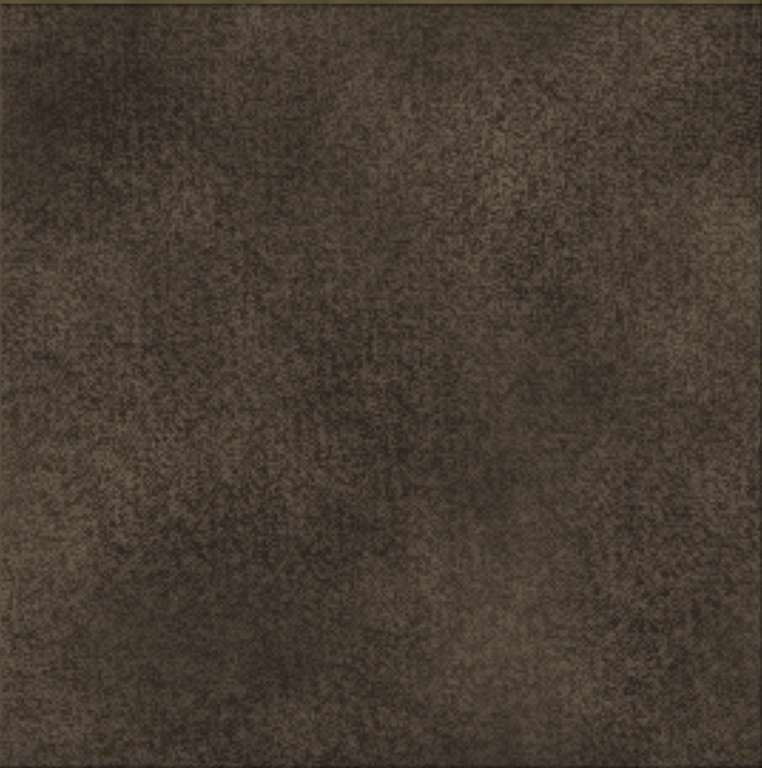
A WebGL 1 fragment shader for this texture:

```glsl
precision highp float;
// A dark brown stone tile: soft clouds of fractal noise carry a fine mottled
// grain, crossed by a few faint scratches and framed by worn tile edges.
// One tone value is built up in layers and then mapped to a brown ramp.

uniform vec2 u_resolution;

float hash(vec2 p) {
  return fract(sin(dot(p, vec2(127.1, 311.7))) * 43758.5453);
}

float noise(vec2 p) {
  vec2 cell = floor(p);
  vec2 f = fract(p);
  f = f * f * (3.0 - 2.0 * f);
  float low = mix(hash(cell), hash(cell + vec2(1.0, 0.0)), f.x);
  float high = mix(hash(cell + vec2(0.0, 1.0)), hash(cell + vec2(1.0, 1.0)), f.x);
  return mix(low, high, f.y);
}

// Fractal noise, turned at each octave to hide the lattice
float clouds(vec2 p) {
  float sum = 0.0;
  float total = 0.0;
  float amplitude = 1.0;
  for (int i = 0; i < 6; i++) {
    sum += amplitude * noise(p);
    total += amplitude;
    amplitude *= 0.62;
    p = mat2(1.6, 1.2, -1.2, 1.6) * p + 17.3;
  }
  return sum / total;
}

float segmentDistance(vec2 p, vec2 a, vec2 b) {
  vec2 along = b - a;
  float h = clamp(dot(p - a, along) / dot(along, along), 0.0, 1.0);
  return length(p - a - along * h);
}

// Short, broken hairlines at random places and angles
float scratches(vec2 p) {
  float mark = 0.0;
  for (int i = 0; i < 9; i++) {
    float id = float(i);
    vec2 start = vec2(hash(vec2(id, 3.0)), hash(vec2(id, 8.0)));
    float angle = 6.2832 * hash(vec2(id, 14.0));
    float reach = mix(0.04, 0.12, hash(vec2(id, 21.0)));
    vec2 end = start + reach * vec2(cos(angle), sin(angle));
    float d = segmentDistance(p, start, end);
    mark = max(mark, 1.0 - smoothstep(0.0003, 0.0018, d));
  }
  return mark * smoothstep(0.3, 0.7, noise(p * 90.0));
}

void main() {
  vec2 uv = gl_FragCoord.xy / u_resolution;
  vec2 p = gl_FragCoord.xy / u_resolution.y;

  // Broad clouds, with patchy strength for the grain
  float cloud = clouds(p * 3.2 + vec2(4.7, 9.2)) - 0.5;
  float patchy = mix(0.7, 1.3, noise(p * 6.0 + 31.0)) + cloud;

  // Fine grain, clumped at two sizes
  float grain = 0.62 * (noise(p * 270.0) - 0.5)
              + 0.45 * (noise(mat2(0.8, 0.6, -0.6, 0.8) * p * 140.0 + 53.0) - 0.5);
  float tone = 0.3 + 1.55 * cloud + grain * patchy;
  tone += 0.16 * scratches(p);

  // Sparse pale specks
  vec2 speckCell = floor(p * 60.0);
  vec2 speckOffset = 0.2 + 0.6 * vec2(hash(speckCell + 5.0), hash(speckCell + 9.0));
  float speck = 1.0 - smoothstep(0.04, 0.12, length(fract(p * 60.0) - speckOffset));
  tone += 0.4 * speck * step(0.994, hash(speckCell + 71.0));

  // Brown ramp
  tone = clamp(tone, -0.18, 1.1);
  vec3 color = mix(vec3(0.22, 0.18, 0.15), vec3(0.39, 0.34, 0.285), tone);

  // Worn edges: olive rim on top, thin pale left side, dark seams elsewhere
  float wear = noise(p * 45.0);
  float top = 1.0 - uv.y;
  color *= 1.0 - 0.3 * (1.0 - smoothstep(0.005, 0.013, top));
  vec3 rim = vec3(0.36, 0.32, 0.22) * mix(0.9, 1.1, wear);
  color = mix(color, rim, 1.0 - smoothstep(0.0035, 0.006, top));
  float left = 1.0 - smoothstep(0.001, 0.004, uv.x);
  color = mix(color, vec3(0.36, 0.32, 0.24), left * mix(0.3, 0.8, wear));
  color *= 1.0 - 0.25 * (1.0 - smoothstep(0.001, 0.004, 1.0 - uv.x));
  color *= 1.0 - 0.3 * (1.0 - smoothstep(0.001, 0.005, uv.y));

  gl_FragColor = vec4(color, 1.0);
}
```
